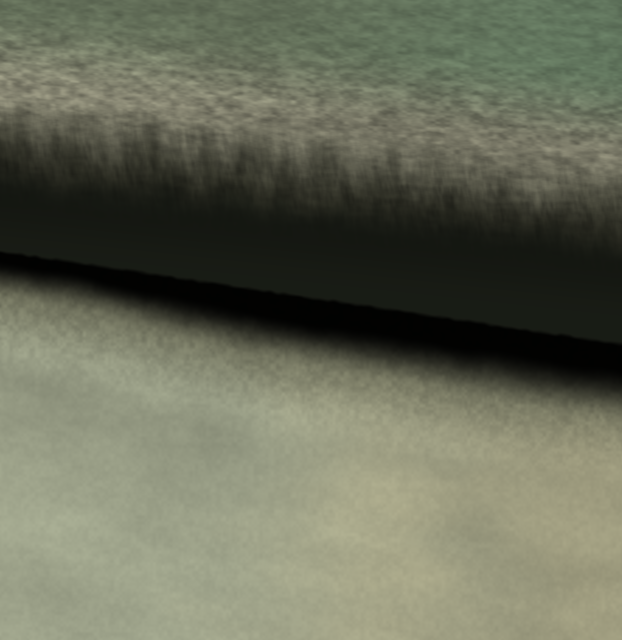
Write a Shadertoy shader that draws this texture.

```glsl
// Soft green pile fabric: a shaded roll resting above a flat, mottled cloth.

const float EDGE_LEFT = 0.607;      // roll's lower edge at the left side
const float EDGE_SLOPE = 0.145;     // drop of that edge across the canvas
const float PILE_SKEW = 0.04;       // extra tilt of the light on the roll
const float EDGE_SOFT = 0.004;
const float PILE_GRAIN = 0.19;
const float CLOTH_GRAIN = 0.045;
const float CLOTH_MOTTLE = 0.16;
const vec3 UNDERSIDE = vec3(0.080, 0.090, 0.068);
const vec3 PILE_DARK = vec3(0.155, 0.157, 0.122);
const vec3 PILE_LIGHT = vec3(0.485, 0.480, 0.410);
const vec3 PILE_TOP = vec3(0.385, 0.430, 0.345);
const vec3 PILE_GREEN = vec3(0.385, 0.465, 0.370);
const vec3 GAP = vec3(0.006, 0.007, 0.004);
const vec3 CLOTH_SHADE = vec3(0.420, 0.425, 0.345);
const vec3 CLOTH_COOL = vec3(0.610, 0.630, 0.535);
const vec3 CLOTH_WARM = vec3(0.625, 0.615, 0.500);

float hash(vec2 p) {
    vec3 q = fract(vec3(p.xyx) * 0.1031);
    q += dot(q, q.yzx + 33.33);
    return fract((q.x + q.y) * q.z);
}

float noise(vec2 p) {
    vec2 i = floor(p), f = fract(p);
    f = f * f * (3.0 - 2.0 * f);
    return mix(mix(hash(i), hash(i + vec2(1, 0)), f.x),
               mix(hash(i + vec2(0, 1)), hash(i + vec2(1, 1)), f.x), f.y);
}

float fbm(vec2 p) {
    float sum = 0.0, amp = 0.5;
    for (int i = 0; i < 5; i++) {
        sum += amp * noise(p);
        p = mat2(1.6, 1.2, -1.2, 1.6) * p + 7.3;
        amp *= 0.5;
    }
    return sum;
}

// Fine signed fibre noise; the stretch sets its direction.
float fibres(vec2 p, vec2 stretch) {
    return noise(p * stretch) + 0.6 * noise(p * stretch * 1.9 + 31.0) - 0.8;
}

vec3 rollColor(vec2 uv, vec2 p, float above) {
    // Clumps of pile break up the dark boundary
    float s = above - PILE_SKEW * uv.x;
    float clumps = fbm(p * vec2(34.0, 13.0)) - 0.48;
    float zone = smoothstep(0.06, 0.14, s) * (1.0 - smoothstep(0.22, 0.32, s));
    float t = s + zone * clumps * 0.065;

    // Broad shading from underside to top
    vec3 col = mix(UNDERSIDE * (1.0 + 0.2 * smoothstep(0.08, 0.0, s)),
                   PILE_DARK, smoothstep(0.085, 0.15, t));
    col = mix(col, PILE_LIGHT, smoothstep(0.125, 0.255, t));
    vec3 top = mix(PILE_TOP, PILE_GREEN, smoothstep(0.3, 1.0, uv.x));
    col = mix(col, top, smoothstep(0.25, 0.39, s));
    float leftGlow = exp(-dot((uv - vec2(0.15, 0.87)) * vec2(3.5, 12.0),
                              (uv - vec2(0.15, 0.87)) * vec2(3.5, 12.0)));
    col *= 1.0 + 0.06 * leftGlow;

    // Upright fibres low down, crosswise ridges higher up
    vec2 q = p + vec2(0.0, 0.07 * p.x);
    float upright = fibres(q + vec2(0.15 * q.y, 0.0), vec2(125.0, 42.0));
    float crosswise = fibres(q, vec2(70.0, 150.0));
    float grain = mix(upright, crosswise, smoothstep(0.15, 0.27, s));
    float ridge = fbm(q * vec2(16.0, 50.0)) - fbm((q + vec2(0.004, 0.006)) * vec2(16.0, 50.0));
    float depth = smoothstep(0.06, 0.16, s) * mix(1.0, 0.5, smoothstep(0.28, 0.42, s));
    col *= 1.0 + depth * (PILE_GRAIN * 1.4 * grain + 0.5 * ridge);
    col *= 1.0 + 0.22 * (fbm(p * vec2(5.0, 9.0) + 4.0) - 0.48) * depth;
    return col;
}

vec3 clothColor(vec2 uv, vec2 p, float below) {
    // Broad clouds brushed slightly downhill
    vec2 q = vec2(p.x, p.y + 0.16 * p.x);
    float clouds = fbm(q * vec2(4.0, 6.0) + 2.7) - 0.48;
    float streaks = fbm(q * vec2(7.0, 24.0) + 11.0) - 0.48;
    float warm = smoothstep(0.25, 0.95, uv.x + 0.5 * clouds);
    vec3 col = mix(CLOTH_COOL, CLOTH_WARM, warm);
    col *= 1.0 + CLOTH_MOTTLE * (1.6 * clouds + 0.6 * streaks);

    // Contact shadow with a long penumbra, wider away from the left
    float start = mix(0.018, 0.043, smoothstep(0.0, 0.5, uv.x));
    float e = below - start + 0.012 * (fbm(p * 18.0) - 0.48);
    col = mix(CLOTH_SHADE, col, smoothstep(0.025, 0.16, e));
    col = mix(GAP, col, smoothstep(-0.006, mix(0.055, 0.085, uv.x), e));

    // Short nap, most visible beside the shadow
    float nap = fibres(p, vec2(120.0, 115.0));
    float near = 1.0 - smoothstep(0.05, 0.2, e);
    return col * (1.0 + CLOTH_GRAIN * (1.0 + 2.0 * near) * nap);
}

void mainImage(out vec4 fragColor, in vec2 fragCoord) {
    vec2 uv = fragCoord / iResolution.xy;
    vec2 p = vec2(uv.x * iResolution.x / iResolution.y, uv.y);
    float above = uv.y - (EDGE_LEFT - EDGE_SLOPE * uv.x);
    float fuzz = 0.003 * (noise(p * 90.0) - 0.5);

    vec3 col = mix(clothColor(uv, p, -above), rollColor(uv, p, above),
                   smoothstep(-EDGE_SOFT, EDGE_SOFT, above + fuzz));
    fragColor = vec4(clamp(col, 0.0, 1.0), 1.0);
}
```
